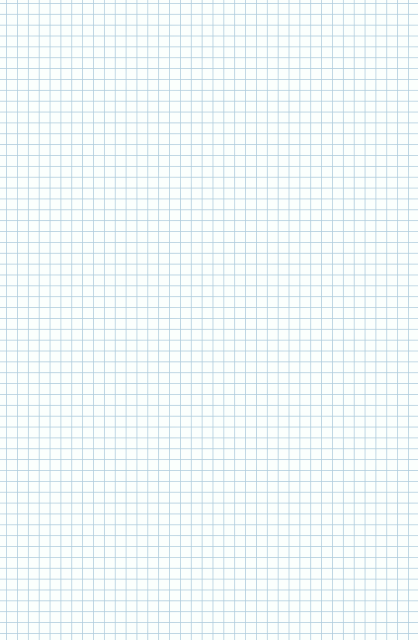
A WebGL 2 fragment shader for this pattern:

```glsl
#version 300 es
precision highp float;
// Square-ruled graph paper: thin pale blue lines on near-white stock.
// Each line is box-filtered over the pixel, so hairlines keep their true
// weight; gradient noise varies the ink slightly along and between lines.

#define ROWS        58.92                    // cells down the sheet height
#define LINE_OFFSET vec2(0.607, 0.315)       // first line from left and top, in cells
#define LINE_WIDTH  0.070                    // in cells
#define INK_WEAR    0.16                     // strength of the ink variation
#define WEAR_SCALE  0.45                     // noise cells per grid cell
#define PAPER       vec3(0.984, 1.000, 0.994)
#define INK         vec3(0.685, 0.800, 0.865)

uniform vec2 u_resolution;
out vec4 fragColor;

// Pseudo-random gradient for a lattice point
vec2 latticeGradient(vec2 p) {
    vec3 h = fract(p.xyx * vec3(0.1031, 0.1030, 0.0973));
    h += dot(h, h.yzx + 33.33);
    float angle = 6.28318 * fract((h.x + h.y) * h.z);
    return vec2(cos(angle), sin(angle));
}

// Gradient noise, roughly -0.7 to 0.7
float gradientNoise(vec2 p) {
    vec2 i = floor(p), f = p - i;
    vec2 u = f * f * f * (f * (f * 6.0 - 15.0) + 10.0);
    float a = dot(latticeGradient(i), f);
    float b = dot(latticeGradient(i + vec2(1, 0)), f - vec2(1, 0));
    float c = dot(latticeGradient(i + vec2(0, 1)), f - vec2(0, 1));
    float d = dot(latticeGradient(i + vec2(1, 1)), f - vec2(1, 1));
    return mix(mix(a, b, u.x), mix(c, d, u.x), u.y);
}

// Share of a pixel covered by the nearest line, per axis
vec2 lineCoverage(vec2 grid, float pixel) {
    vec2 dist = abs(fract(grid + 0.5) - 0.5);
    vec2 inner = max(dist - 0.5 * pixel, vec2(-0.5 * LINE_WIDTH));
    vec2 outer = min(dist + 0.5 * pixel, vec2(0.5 * LINE_WIDTH));
    return clamp((outer - inner) / pixel, 0.0, 1.0);
}

void main() {
    // Grid coordinates measured from the top left, in cells
    vec2 fromTop = vec2(gl_FragCoord.x, u_resolution.y - gl_FragCoord.y);
    vec2 grid = fromTop * ROWS / u_resolution.y - LINE_OFFSET;
    float pixel = ROWS / u_resolution.y;

    // Ink weight: separate noise for vertical and horizontal lines
    vec2 wear = vec2(gradientNoise(grid * WEAR_SCALE + 17.3),
                     gradientNoise(grid * WEAR_SCALE + 91.7));
    vec2 ink = lineCoverage(grid, pixel) * (1.0 + INK_WEAR * wear);

    // Crossings overprint
    float amount = 1.0 - (1.0 - ink.x) * (1.0 - ink.y);
    fragColor = vec4(mix(PAPER, INK, amount), 1.0);
}
```
